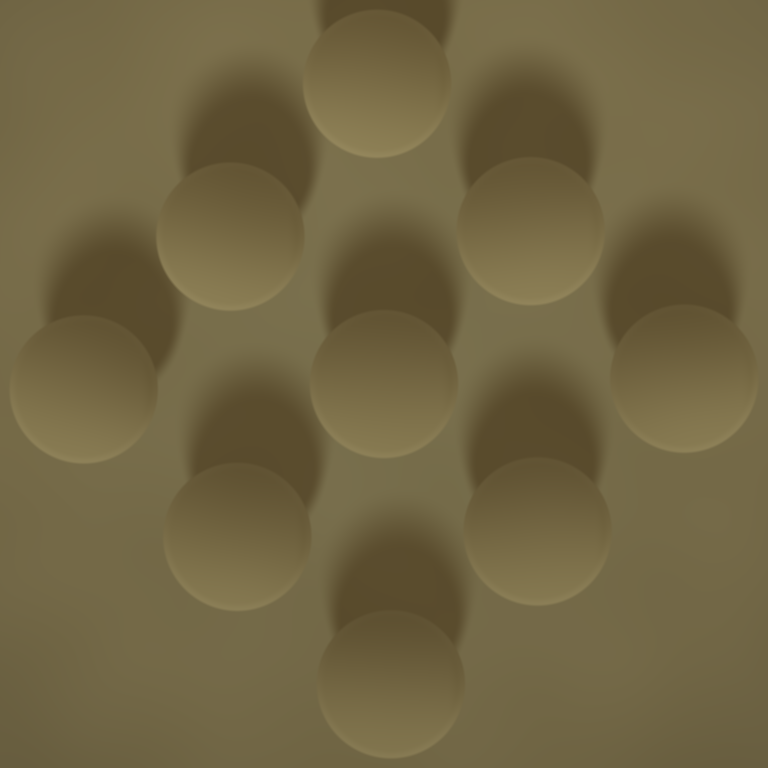
Write a WebGL 1 fragment shader that draws this pattern.

```glsl
precision highp float;
uniform vec2 u_resolution;

#define STEP_A vec2(0.2, -0.192)
#define STEP_B vec2(-0.191, -0.199)
#define BALL_RADIUS 0.0965
#define SHADOW_SIZE vec2(0.0875, 0.110)
#define SHADOW_RISE 0.104
#define SHADOW_FAN 0.073
#define WALL_COLOR vec3(0.460, 0.415, 0.280)
#define SHADOW_COLOR vec3(0.350, 0.295, 0.175)
#define BALL_DARK vec3(0.375, 0.320, 0.195)
#define BALL_LIGHT vec3(0.535, 0.485, 0.325)
#define MOTTLE 0.012

vec2 hashGradient(vec2 cell) {
  float angle = 6.2832 * fract(sin(dot(cell, vec2(127.1, 311.7))) * 43758.5);
  return vec2(cos(angle), sin(angle));
}

float gradientNoise(vec2 p) {
  vec2 cell = floor(p);
  vec2 f = p - cell;
  vec2 w = f * f * f * (f * (f * 6.0 - 15.0) + 10.0);
  float a = dot(hashGradient(cell), f);
  float b = dot(hashGradient(cell + vec2(1.0, 0.0)), f - vec2(1.0, 0.0));
  float c = dot(hashGradient(cell + vec2(0.0, 1.0)), f - vec2(0.0, 1.0));
  float d = dot(hashGradient(cell + 1.0), f - 1.0);
  return mix(mix(a, b, w.x), mix(c, d, w.x), w.y);
}

// Shadows lean towards the middle column as if lit from a nearby lamp.
vec2 shadowOffset(vec2 center) {
  return vec2(0.0104 - SHADOW_FAN * center.x, SHADOW_RISE);
}

// Elliptical shadow, crisp beside the ball and blurred at its far end.
float shadowCover(vec2 p, vec2 center) {
  vec2 q = (p - center - shadowOffset(center)) / SHADOW_SIZE;
  float edge = (length(q) - 1.0) * SHADOW_SIZE.x;
  float blur = mix(0.010, 0.036, smoothstep(-0.4, 1.0, q.y));
  return 1.0 - smoothstep(-blur, blur, edge);
}

vec3 shadeBall(vec2 p, vec2 center) {
  vec2 q = (p - center) / BALL_RADIUS;
  float r = length(q);
  float facing = -dot(q, normalize(shadowOffset(center)));
  vec3 color = mix(BALL_DARK, BALL_LIGHT, smoothstep(-1.25, 1.2, facing));
  float rim = smoothstep(0.88, 0.98, r);
  color += rim * mix(0.008, 0.022, smoothstep(-0.2, 0.9, facing));
  color -= 0.02 * smoothstep(0.75, 1.0, q.x) * (1.0 - rim * 0.5);
  return color * (1.0 + 0.10 * center.y);
}

vec3 shadeWall(vec2 p) {
  vec3 color = WALL_COLOR * (1.0 + 0.08 * p.y);
  float bounce = exp(-dot(p, p) * 9.0);
  color += bounce * vec3(0.012, 0.020, 0.020);
  return color * (1.0 - 0.09 * smoothstep(0.47, 0.75, length(p)));
}

void main() {
  float shortSide = min(u_resolution.x, u_resolution.y);
  vec2 p = (gl_FragCoord.xy - 0.5 * u_resolution) / shortSide;
  float soft = max(0.0022, 0.75 / shortSide);

  // Gather the slightly turned three by three lattice.
  float shadow = 0.0;
  float ballCover = 0.0;
  vec3 ballColor = vec3(0.0);
  for (int i = -1; i <= 1; i++) {
    for (int j = -1; j <= 1; j++) {
      vec2 center = float(i) * STEP_A + float(j) * STEP_B;
      shadow = max(shadow, shadowCover(p, center));
      float cover = 1.0 - smoothstep(-soft, soft, length(p - center) - BALL_RADIUS);
      if (cover > ballCover) {
        ballCover = cover;
        ballColor = shadeBall(p, center);
      }
    }
  }

  // Layer wall, shadows and balls, then a faint mottling.
  vec3 color = mix(shadeWall(p), SHADOW_COLOR, shadow);
  color = mix(color, ballColor, ballCover);
  color += MOTTLE * gradientNoise(p * 7.0 + 3.0);
  gl_FragColor = vec4(color, 1.0);
}
```
